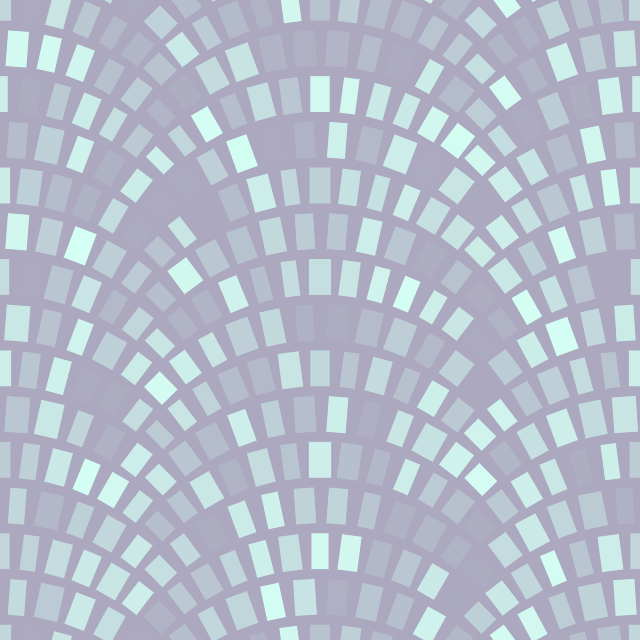
Give the GLSL for this pattern, as a Shadertoy shader.

```glsl
const float ARCHES = 2.0;            // arches across the canvas
const float ROWS = 14.0;             // courses up the canvas, even so they wrap
const float HALF_ANGLE = 0.785398;   // from the crown of an arch to its valley
const float ROW_SHIFT = -0.058;      // vertical phase, in courses
const float EVEN_STONES = 12.0;      // stones per arch in even courses
const float ODD_STONES = 11.0;       // stones per arch in odd courses
const float ODD_PHASE = 0.535;       // sideways phase of odd courses, in stones
const float STONE_HEIGHT = 0.785;    // share of the course height
const vec2 STONE_WIDTH = vec2(0.5, 0.76); // range, as a share of stone spacing
const vec3 MORTAR = vec3(0.67, 0.66, 0.75);
const vec3 BRIGHT = vec3(0.835, 1.0, 0.955);

const float ARCH_WIDTH = 1.0 / ARCHES;
const float PITCH = 1.0 / ROWS;

// Two random values per stone
vec2 hash2(vec3 id) {
    uvec3 u = uvec3(id + 16.0);
    uint h = u.x * 73856093u ^ u.y * 19349663u ^ u.z * 83492791u;
    h = (h ^ (h >> 16)) * 2246822519u;
    h = (h ^ (h >> 13)) * 3266489917u;
    h ^= h >> 16;
    return vec2(h & 65535u, h >> 16) / 65535.0;
}

float boxDistance(vec2 p, vec2 halfSize) {
    vec2 d = abs(p) - halfSize;
    return length(max(d, 0.0)) + min(max(d.x, d.y), 0.0);
}

// Blends in the nearest stone of one course of one arch
vec3 layStone(vec3 color, vec2 p, float arch, float row, float radius, float pixel) {
    bool odd = mod(row, 2.0) > 0.5;
    float count = odd ? ODD_STONES : EVEN_STONES;
    float phase = odd ? ODD_PHASE : 0.0;
    float spacing = 2.0 * HALF_ANGLE / count;

    // The valley stone belongs to the arch on its right
    vec2 q = p - vec2(arch * ARCH_WIDTH, (row + ROW_SHIFT) * PITCH - radius);
    float stone = clamp(round(atan(q.x, q.y) / spacing - phase), -6.0, count - 7.0);
    float angle = (stone + phase) * spacing;
    float c = cos(angle);
    float s = sin(angle);
    vec2 local = vec2(c * q.x - s * q.y, s * q.x + c * q.y - radius);

    vec2 rnd = hash2(vec3(stone, mod(row, ROWS), mod(arch, ARCHES)));
    float width = mix(STONE_WIDTH.x, STONE_WIDTH.y, rnd.x) * spacing * radius;
    float height = STONE_HEIGHT * PITCH * c;
    float d = boxDistance(local, 0.5 * vec2(width, height));
    float cover = 1.0 - smoothstep(-0.6 * pixel, 0.6 * pixel, d);
    return mix(color, mix(MORTAR, BRIGHT, rnd.y), cover);
}

void mainImage(out vec4 fragColor, in vec2 fragCoord) {
    vec2 p = fragCoord / iResolution.xy;
    float pixel = 1.0 / min(iResolution.x, iResolution.y);
    float radius = 0.5 * ARCH_WIDTH / sin(HALF_ANGLE);
    float nearestArch = round(p.x / ARCH_WIDTH);

    vec3 color = MORTAR;
    for (int i = -1; i <= 1; i++) {
        float arch = nearestArch + float(i);
        float x = min(abs(p.x - arch * ARCH_WIDTH), 0.6 * ARCH_WIDTH);
        float drop = radius - sqrt(radius * radius - x * x);
        float nearestRow = round((p.y + drop) / PITCH - ROW_SHIFT);
        for (int j = -1; j <= 1; j++) {
            color = layStone(color, p, arch, nearestRow + float(j), radius, pixel);
        }
    }
    fragColor = vec4(color, 1.0);
}
```
